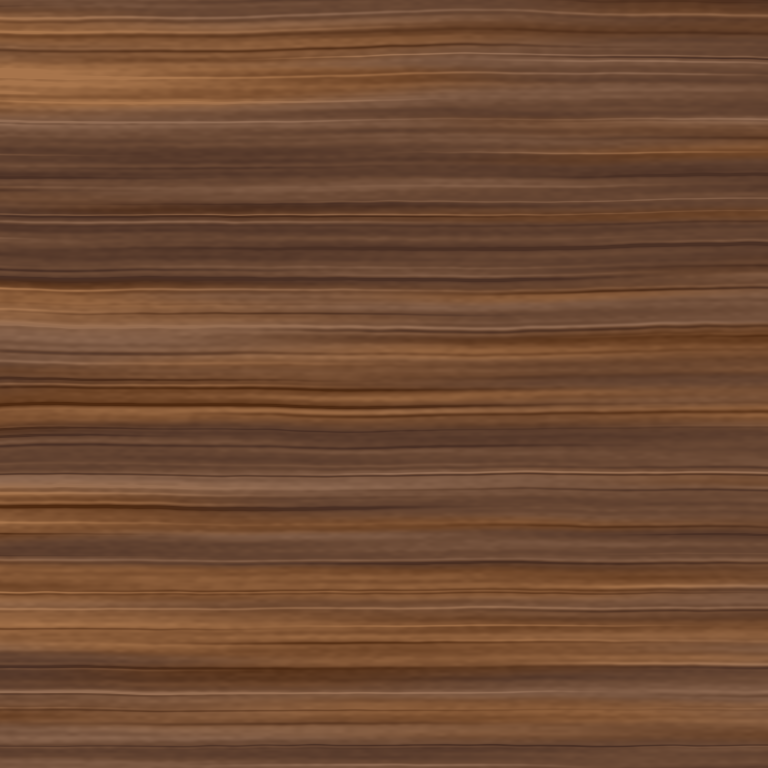
Write a Shadertoy shader that draws this texture.

```glsl
// Dark brown wood veneer with fine, nearly straight horizontal grain
#define WAVE 0.013           // height of the slow grain undulation
#define RIPPLE 0.0045        // height of the short grain undulation
#define CONTRAST 1.1         // strength of the light and dark bands
#define FIBRE_ROWS 62.0      // rows of thin fibres over the height
#define FIBRE_WIDTH 0.0016   // half thickness of a fibre
#define FIBRE_DARK 0.75      // depth of the dark pore lines
#define FIBRE_LIGHT 0.60     // brightness of the pale edge lines
#define SPECKLE 0.16         // fine surface roughness

float hash(vec2 p) {
    vec3 q = fract(vec3(p.xyx) * 0.1031);
    q += dot(q, q.yzx + 33.33);
    return fract((q.x + q.y) * q.z);
}

// Smooth 1D noise along one row, shifted so that rows do not line up
float rowNoise(float x, float row) {
    x += 19.0 * hash(vec2(row, 7.0));
    float cell = floor(x);
    float f = x - cell;
    f = f * f * (3.0 - 2.0 * f);
    return mix(hash(vec2(cell, row)), hash(vec2(cell + 1.0, row)), f);
}

// Centred noise, blended between neighbouring rows
float streak(vec2 p, vec2 frequency, float seed) {
    p *= frequency;
    float row = floor(p.y);
    float f = p.y - row;
    f = f * f * (3.0 - 2.0 * f);
    row += seed * 371.0;
    return mix(rowNoise(p.x, row), rowNoise(p.x, row + 1.0), f) - 0.5;
}

// Thin dark pores, each with a pale edge above that comes and goes
float fibres(vec2 p) {
    float sum = 0.0;
    float base = floor(p.y * FIBRE_ROWS);
    for (int i = -1; i <= 1; i++) {
        float row = base + float(i);
        float center = (row + hash(vec2(row, 51.0))) / FIBRE_ROWS;
        float width = FIBRE_WIDTH * mix(0.7, 1.6, hash(vec2(row, 83.0)));
        float d = (p.y - center) / width;
        float dark = smoothstep(0.3, 0.9, rowNoise(p.x * 1.6, row + 4000.0));
        float light = smoothstep(0.4, 0.95, rowNoise(p.x * 2.1, row + 5000.0));
        sum -= FIBRE_DARK * dark * exp(-d * d);
        sum += FIBRE_LIGHT * light * exp(-(d - 2.2) * (d - 2.2));
    }
    return sum;
}

// Three-stop ramp from shadow through body to highlight
vec3 ramp(vec3 shadow, vec3 body, vec3 highlight, float t) {
    return t < 0.5 ? mix(shadow, body, t * 2.0) : mix(body, highlight, t * 2.0 - 1.0);
}

void mainImage(out vec4 fragColor, in vec2 fragCoord) {
    vec2 uv = fragCoord / iResolution.y;

    // Bend the grain gently
    vec2 p = uv;
    p.y += WAVE * streak(uv, vec2(2.6, 3.0), 1.0);
    p.y += RIPPLE * streak(uv, vec2(8.0, 9.0), 2.0);
    p.y += 0.0012 * streak(uv, vec2(30.0, 35.0), 3.0);

    // Bands from broad to hair thin
    float broad = streak(p, vec2(0.8, 17.0), 4.0);
    float tone = 0.60 * broad
               + 0.62 * streak(p, vec2(1.3, 41.0), 5.0)
               + 0.55 * streak(p, vec2(2.0, 93.0), 6.0)
               + 0.32 * streak(p, vec2(3.5, 187.0), 7.0);
    tone = CONTRAST * tone + fibres(p);
    tone += SPECKLE * streak(uv, vec2(75.0, 230.0), 8.0);
    tone *= mix(1.08, 0.88, uv.x);
    tone = clamp(tone + 0.5, -0.2, 1.2);

    // Orange heartwood bands between cooler brown ones
    float warmth = 0.7 * broad + 0.7 * streak(p, vec2(1.1, 29.0), 9.0)
                 + 0.3 * streak(p, vec2(2.5, 70.0), 10.0);
    warmth = smoothstep(-0.12, 0.28, warmth);

    vec3 cool = ramp(vec3(0.325, 0.215, 0.160), vec3(0.415, 0.285, 0.205),
                     vec3(0.520, 0.380, 0.290), tone);
    vec3 warm = ramp(vec3(0.350, 0.200, 0.095), vec3(0.465, 0.297, 0.175),
                     vec3(0.600, 0.410, 0.260), tone);
    fragColor = vec4(mix(cool, warm, warmth), 1.0);
}
```
